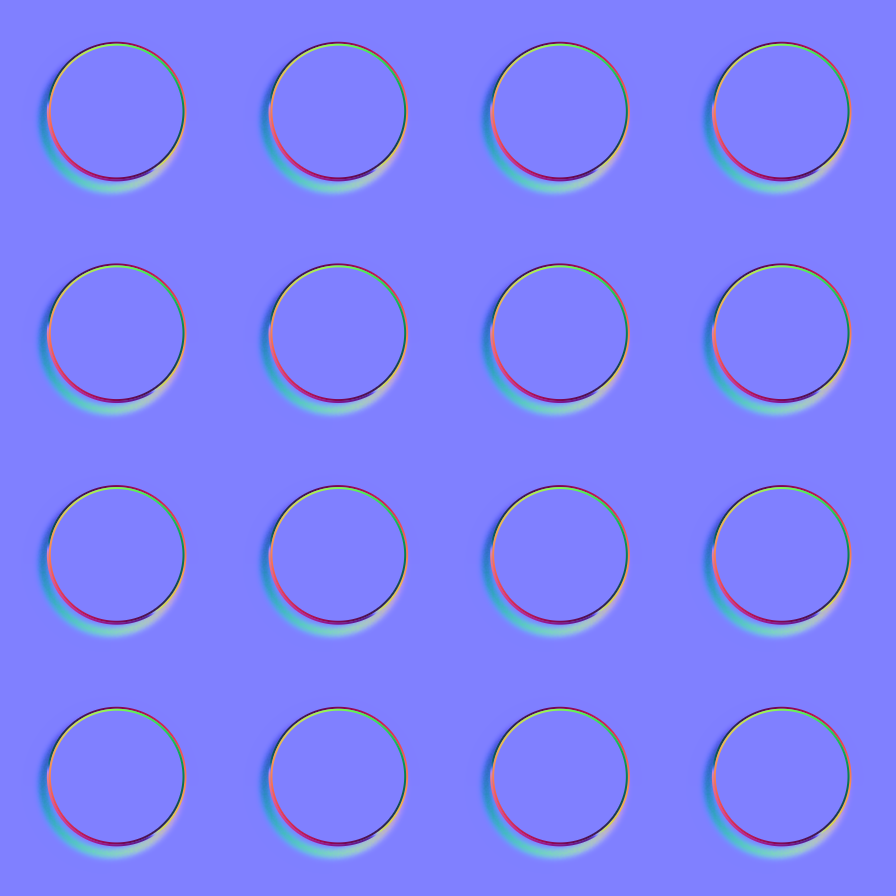
This texture map is drawn by a Shadertoy shader. Its source:

```glsl
// Layout, in fractions of the canvas height
const float PITCH = 0.2474;
const vec2 FIRST_CENTRE = vec2(0.1302, 0.1333);

// Rim: two thin opposing slopes that meet at its crest
const float RIM_OUTER = 0.0779;
const float RIM_CREST = 0.0757;
const float RIM_INNER = 0.0735;
const float RIM_SLOPE = 3.0;
const float BURIED_SLOPE = -1.5;

// Soft raised shoulder, shifted down and to the left
const vec2 SHOULDER_OFFSET = vec2(-0.0065, -0.0104);
const float SHOULDER_RADIUS = 0.0755;
const float SHOULDER_BLUR = 0.0060;
const float SHOULDER_SLOPE = 0.82;

// Fine grain on the shoulder
const float GRAIN_SCALE = 360.0;
const float GRAIN_AMOUNT = 0.22;

vec2 hash2(vec2 p) {
    vec3 q = fract(p.xyx * vec3(0.1031, 0.1030, 0.0973));
    q += dot(q, q.yzx + 33.33);
    return fract((q.xx + q.yz) * q.zy);
}

// Distance to the nearest jittered cell point
float cellular(vec2 p) {
    vec2 cell = floor(p);
    float nearest = 2.0;
    for (int y = -1; y <= 1; y++) {
        for (int x = -1; x <= 1; x++) {
            vec2 neighbour = cell + vec2(x, y);
            nearest = min(nearest, distance(p, neighbour + hash2(neighbour)));
        }
    }
    return nearest;
}

// Tangent-space normal with the green axis pointing down; blue holds z directly
vec3 slopeToColour(vec2 slope) {
    vec3 n = normalize(vec3(slope.x, -slope.y, 1.0));
    return vec3(0.5 + 0.5 * n.xy, n.z);
}

// Antialiased coverage of the ring between two radii
float ringMask(float r, float inner, float outer, float pixel) {
    float halfWidth = 0.5 * (outer - inner);
    float d = abs(r - 0.5 * (inner + outer)) - halfWidth;
    return clamp(0.5 - d / pixel, 0.0, 1.0);
}

vec2 shoulderSlope(vec2 p) {
    vec2 q = p - SHOULDER_OFFSET;
    float r = length(q);
    float x = (r - SHOULDER_RADIUS) / SHOULDER_BLUR;
    float grain = 1.0 + GRAIN_AMOUNT * (cellular(p * GRAIN_SCALE + 80.0) - 0.5);
    return q / max(r, 1e-4) * SHOULDER_SLOPE * exp(-x * x) * grain;
}

void mainImage(out vec4 fragColor, in vec2 fragCoord) {
    float pixel = 1.0 / iResolution.y;
    vec2 uv = fragCoord * pixel;
    vec2 p = (fract((uv - FIRST_CENTRE) / PITCH + 0.5) - 0.5) * PITCH;
    float r = length(p);
    vec2 radial = p / max(r, 1e-4);

    // The shoulder shows only outside the disc
    float outside = smoothstep(-0.5, 0.5, (r - RIM_CREST) / pixel);
    vec3 colour = slopeToColour(shoulderSlope(p) * outside);

    // The outer rim slope reverses where the shoulder rises above it
    float buried = smoothstep(0.2, 0.6, dot(radial, normalize(SHOULDER_OFFSET)));
    vec3 outerRim = slopeToColour(radial * mix(RIM_SLOPE, BURIED_SLOPE, buried));
    vec3 innerRim = slopeToColour(-radial * RIM_SLOPE);
    colour = mix(colour, outerRim, ringMask(r, RIM_CREST, RIM_OUTER, pixel));
    colour = mix(colour, innerRim, ringMask(r, RIM_INNER, RIM_CREST, pixel));

    fragColor = vec4(colour, 1.0);
}
```
